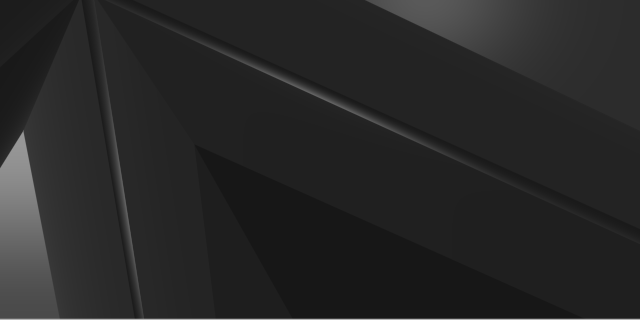
A WebGL 2 fragment shader for this background:

```glsl
#version 300 es
precision highp float;
// Dark angular panels with two lit grooves, glowing gaps and a pale base line.

#define PANEL 0.126        // main panel grey
#define RECESS 0.090       // darkest recess grey
#define STEEP_LIGHT 0.29   // highlight on the steep groove
#define SLOPE_LIGHT 0.26   // highlight on the long groove
#define CORNER_GLOW 0.18   // glow in the upper right gap
#define LEFT_GLOW 0.30     // glow in the lower left gap
#define BASE_HEIGHT 0.0039 // thickness of the pale base line
#define BASE_SHADE 0.71    // grey of the base line

uniform vec2 u_resolution;
out vec4 fragColor;

// Signed distance to the line a-b, positive to the right of travel.
float side(vec2 p, vec2 a, vec2 b) {
    vec2 d = normalize(b - a);
    return dot(p - a, vec2(d.y, -d.x));
}

// Antialiased coverage of the positive side.
float cover(float d) {
    float e = 0.75 / u_resolution.y;
    return smoothstep(-e, e, d);
}

float bell(float x, float center, float width) {
    float t = (x - center) / width;
    return exp(-t * t);
}

// Inner frame: flat panel, facing facet and recess.
float frame(vec2 p) {
    vec2 knee = vec2(0.607, 0.549);
    float upper = side(p, vec2(0.305, 1.0), knee);
    float lower = side(p, knee, vec2(0.6745, 0.0));
    float ledge = side(p, knee, vec2(1.836, 0.0));
    float fold = side(p, knee, vec2(0.9167, 0.0));
    float shade = PANEL + 0.006 * (1.0 - p.x);
    float recess = mix(RECESS, 0.117, cover(fold));
    shade = mix(shade, recess, cover(ledge));
    float facet = 0.143 + 0.015 * smoothstep(0.16, 0.0, p.x - 0.45 + 0.156 * p.y);
    return mix(shade, facet, cover(min(upper, lower)));
}

// Long sloping groove, the panel above it and the corner gap.
float slope(vec2 p, float shade) {
    float lip = side(p, vec2(0.328, 1.0), vec2(2.0, 0.237));
    float top = side(p, vec2(0.415, 1.0), vec2(2.0, 0.284));
    float light = SLOPE_LIGHT * bell(p.x, 1.0, 0.38);
    shade += 0.08 * light * exp(-max(lip, 0.0) / 0.03);
    float t = clamp(top / max(top - lip, 0.001), 0.0, 1.0);
    float groove = mix(0.102, 0.16 + light, t * t);
    shade = mix(shade, groove, cover(-lip));

    float edge = side(p, vec2(1.14, 1.0), vec2(2.0, 0.591));
    float panel = 0.136 + 0.012 * exp(-max(edge, 0.0) / 0.05);
    shade = mix(shade, panel, cover(-top));
    vec2 q = (p - vec2(1.33, 1.02)) / vec2(0.30, 0.25);
    float gap = 0.172 + CORNER_GLOW * exp(-dot(q, q));
    return mix(shade, gap, cover(-edge));
}

// Steep groove, left panel, shaded wedge and bright gap.
float leftSide(vec2 p, float shade) {
    float lip = side(p, vec2(0.294, 1.0), vec2(0.4505, 0.0));
    float inner = side(p, vec2(0.255, 1.0), vec2(0.422, 0.0));
    float light = STEEP_LIGHT * bell(p.y, 0.36, 0.36);
    float t = clamp(lip / max(lip - inner, 0.001), 0.0, 1.0);
    float groove = mix(0.19 + light, 0.10, sqrt(t));
    shade = mix(shade, groove, cover(lip));

    vec2 apex = vec2(0.247, 1.0);
    vec2 knee = vec2(0.073, 0.591);
    vec2 rim = vec2(0.0, 0.474);
    float low = side(p, knee, vec2(0.1875, 0.0));
    float panel = 0.16 + 0.03 * smoothstep(0.0, 0.25, inner)
                + 0.03 * exp(-abs(low) / 0.04);
    shade = mix(shade, panel, cover(inner));

    float high = side(p, apex, knee);
    float cut = side(p, knee, rim);
    float crease = side(p, vec2(0.229, 1.0), vec2(0.0, 0.79));
    float wedge = 0.098 + 0.08 * exp(-max(cut, 0.0) / 0.035);
    float facet = 0.108 + 0.02 * exp(-max(crease, 0.0) / 0.05);
    wedge = mix(wedge, facet, cover(crease));
    shade = mix(shade, wedge, cover(min(high, cut)));

    float gap = 0.29 + LEFT_GLOW * smoothstep(0.0, 0.58, p.y);
    return mix(shade, gap, cover(min(low, -cut)));
}

void main() {
    vec2 p = gl_FragCoord.xy / u_resolution.y;
    float shade = frame(p);
    shade = slope(p, shade);
    shade = leftSide(p, shade);
    shade = mix(shade, BASE_SHADE, cover(BASE_HEIGHT - p.y));
    fragColor = vec4(vec3(shade), 1.0);
}
```
